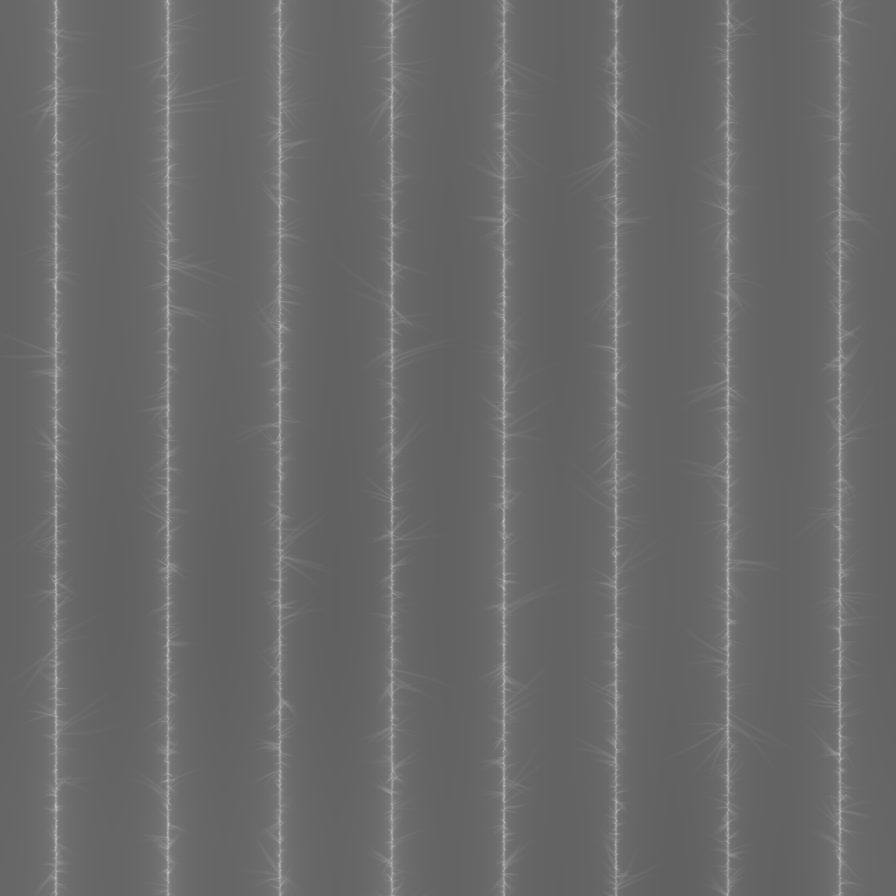
A WebGL 2 fragment shader for this texture map:

```glsl
#version 300 es
precision highp float;

uniform vec2 u_resolution;
out vec4 outColor;

const float COLUMNS = 8.0;
const int STRANDS_PER_TUFT = 3;
const float BASE_GRAY = 0.374;

float hash(vec2 p) {
    return fract(sin(dot(p, vec2(127.1, 311.7))) * 43758.55);
}

// Value noise that wraps after a whole number of cells
float wrappedNoise(vec2 uv, vec2 cells, float seed) {
    vec2 p = uv * cells;
    vec2 cell = floor(p);
    vec2 f = p - cell;
    f = f * f * (3.0 - 2.0 * f);
    vec2 lo = mod(cell, cells) + seed;
    vec2 hi = mod(cell + 1.0, cells) + seed;
    float bottom = mix(hash(lo), hash(vec2(hi.x, lo.y)), f.x);
    float top = mix(hash(vec2(lo.x, hi.y)), hash(hi), f.x);
    return mix(bottom, top, f.y);
}

// Curved tapering fibre growing from the origin along +x, turned by angle
float strand(vec2 p, float angle, float len, float bend, float width, float pixel) {
    vec2 dir = vec2(cos(angle), sin(angle));
    float t = dot(p, dir) / len;
    if (t < 0.0 || t > 1.0) return 0.0;
    float across = dir.x * p.y - dir.y * p.x - bend * len * t * t;
    float body = width * (0.4 + 2.4 * t * (1.0 - t));
    float soft = max(body, 0.55 * pixel);
    float fade = (1.0 - t) * (1.0 - 0.4 * t);
    return exp(-across * across / (soft * soft)) * fade * body / soft;
}

// Tufts rooted on the two lines on either side of the point
float tuftLayer(vec2 uv, float rows, float maxLen, float spread, float width,
                float seed, float pixel) {
    float x = uv.x * COLUMNS - 0.5;
    float leftColumn = floor(x);
    float row = floor(uv.y * rows);
    int reach = int(ceil(maxLen * rows));
    float sum = 0.0;
    for (int side = 0; side < 2; side++) {
        float s = float(side);
        float column = mod(leftColumn + s, COLUMNS);
        float outward = abs(x - leftColumn - s) / COLUMNS;
        if (outward > maxLen) continue;
        for (int j = -reach; j <= reach; j++) {
            float r = row + float(j);
            vec2 id = vec2(column + 17.0 * s + seed, mod(r, rows));
            float rootY = (r + hash(id)) / rows;
            float tuftAngle = (hash(id + 3.3) * 2.0 - 1.0) * spread;
            float size = hash(id + 7.9);
            float tuftLen = maxLen * mix(0.2, 1.0, size * size);
            float strength = mix(0.35, 1.0, hash(id + 5.1));
            for (int k = 0; k < STRANDS_PER_TUFT; k++) {
                vec2 sid = id + 11.7 * float(k + 1);
                float h = hash(sid);
                float g = hash(sid + 2.7);
                float angle = tuftAngle + (h - 0.5) * 0.7;
                float len = tuftLen * mix(0.45, 1.0, g);
                float bend = (hash(sid + 4.1) - 0.5) * 0.5;
                vec2 p = vec2(outward, uv.y - rootY - (g - 0.5) * 0.2 * tuftLen);
                sum += strength * strand(p, angle, len, bend, width, pixel);
            }
        }
    }
    return sum;
}

// Soft shading between the lines
float backdrop(vec2 uv, float d) {
    float broad = wrappedNoise(uv, vec2(5.0, 3.0), 21.0);
    float bands = wrappedNoise(uv, vec2(16.0, 5.0), 43.0);
    float halo = exp(-d / 0.023) * mix(0.04, 0.07, bands);
    return BASE_GRAY + 0.026 * broad + halo;
}

// Bright thread with uneven strength along its length
float thread(vec2 uv, float d, float pixel) {
    float column = floor(uv.x * COLUMNS);
    float uneven = wrappedNoise(vec2(0.0, uv.y), vec2(1.0, 90.0), 60.0 + column * 5.0);
    float width = max(0.0014, 0.6 * pixel);
    float core = exp(-d * d / (width * width)) * 0.0014 / width;
    return core * mix(0.08, 0.16, uneven) + 0.04 * exp(-d / 0.005);
}

void main() {
    vec2 uv = gl_FragCoord.xy / u_resolution;
    float pixel = 1.0 / min(u_resolution.x, u_resolution.y);
    float d = abs(fract(uv.x * COLUMNS) - 0.5) / COLUMNS;

    // Fine fuzz, medium bristles and sparse long wisps
    float fibres = 0.55 * tuftLayer(uv, 112.0, 0.026, 1.1, 0.0009, 1.0, pixel);
    fibres += 0.50 * tuftLayer(uv, 36.0, 0.056, 1.0, 0.0012, 101.0, pixel);
    fibres += 0.42 * tuftLayer(uv, 13.0, 0.112, 0.85, 0.0018, 201.0, pixel);

    float gray = backdrop(uv, d) + thread(uv, d, pixel);
    gray += 0.17 * (1.0 - exp(-fibres));
    outColor = vec4(vec3(gray), 1.0);
}
```
